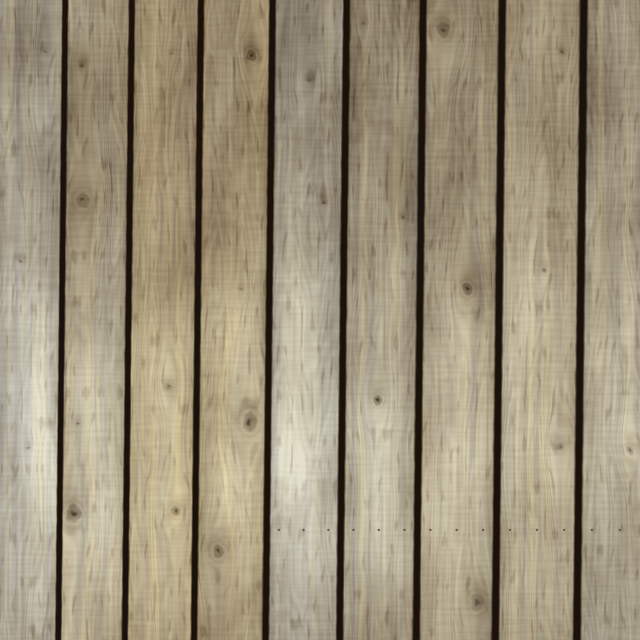
Write a three.js fragment shader that draws this texture.

```glsl
// Weathered timber cladding: nine upright planks that widen to the right,
// parted by dark gaps. Contoured gradient noise makes the grain, which bends
// around scattered knots, under a soft pool of light on the lower half.
varying vec2 vUv;

float hash(vec2 p) {
  return fract(sin(dot(p, vec2(127.1, 311.7))) * 43758.5);
}

vec2 gradient(vec2 cell) {
  float angle = 6.2832 * hash(cell);
  return vec2(cos(angle), sin(angle));
}

// Gradient noise, roughly -0.7 to 0.7
float noise(vec2 p) {
  vec2 i = floor(p), f = fract(p);
  vec2 s = f * f * f * (f * (f * 6.0 - 15.0) + 10.0);
  vec2 e = vec2(0.0, 1.0);
  float low = mix(dot(gradient(i), f), dot(gradient(i + e.yx), f - e.yx), s.x);
  float high = mix(dot(gradient(i + e), f - e), dot(gradient(i + 1.0), f - 1.0), s.x);
  return mix(low, high, s.y);
}

void main() {
  float y = vUv.y;

  // Plank index from the slanted, steadily widening spacing
  float u = vUv.x + 0.011 * (1.0 - y);
  float k = (sqrt(0.00964 + 0.0078 * (u - 0.0015)) - 0.0982) / 0.0039;
  float id = max(floor(k), 0.0);
  float across = k - id;
  float width = 0.1002 + 0.0039 * id;
  float edge = abs(k - max(1.0, floor(k + 0.5))) * width;
  vec2 p = vec2((across - 0.5) * width, y);
  vec2 seed = vec2(id * 17.3, id * 9.7);

  // Knots: bend the grain, add rings, a dark core and a smear above
  float grainX = p.x + 0.004 * noise(vec2(p.x * 9.0, y * 5.0) + seed);
  float stain = 0.0, core = 0.0, rings = 0.0;
  for (int i = 0; i < 4; i++) {
    vec2 slot = vec2(id + 3.0, float(i) + 5.0);
    float size = hash(slot + 31.0);
    float present = step(0.35, hash(slot + 47.0));
    float r = mix(0.004, 0.015, size * size);
    vec2 center = vec2((hash(slot) - 0.5) * 0.62 * width,
                       (float(i) + 0.12 + 0.76 * hash(slot + 13.0)) / 4.0);
    vec2 d = p - center;
    vec2 bend = d / vec2(2.6 * r, 6.0 * r);
    grainX -= present * d.x * 0.85 * exp(-dot(bend, bend));
    d += 0.35 * r * vec2(noise(p * 90.0 + seed), noise(p * 90.0 + seed + 8.0));
    d.y += (1.0 - size) * 0.8 * d.x * (hash(slot + 71.0) - 0.3);
    float q = length(d / vec2(r, r * mix(0.65, 1.3, size)));
    float strength = present * mix(0.45, 1.0, hash(slot + 59.0));
    core += strength * exp(-q * q * 6.0);
    rings += strength * exp(-q * q * 0.9) * (0.5 + 0.5 * cos(q * 10.0));
    vec2 smear = (d - vec2(0.0, r)) / vec2(1.5 * r, 2.0 * r);
    stain += strength * exp(-dot(smear, smear));
  }

  // Grain: arched contours, fibres, blotches and crosswise saw marks
  float figure = noise(vec2(grainX * 22.0, y * 2.6) + seed)
               + 0.25 * noise(vec2(grainX * 60.0, y * 9.0) + seed);
  float contour = sin(figure * 42.0 + grainX * 90.0);
  float streak = noise(vec2(grainX * 75.0, y * 1.5) + seed);
  float fibre = noise(vec2(grainX * 210.0, y * 9.0) + seed);
  float blotch = noise(vec2(p.x * 16.0, y * 7.0) + seed + 40.0);
  float fleck = noise(vec2(grainX * 130.0, y * 28.0) + seed);
  float saw = noise(vec2(p.x * 18.0, y * 190.0) + seed);
  float flame = smoothstep(0.24, 0.29, figure);

  // Light pool, broken into a soft sheen on each board
  float fall = (y - 0.29 - 0.1 * (hash(seed + 2.0) - 0.5)) / 0.29;
  float light = exp(-fall * fall) * (1.0 - 0.4 * smoothstep(0.65, 0.85, vUv.x));
  float bulge = (across - 0.3 - 0.3 * hash(seed + 4.0)) / 0.42;
  float sheen = exp(-bulge * bulge);

  float tone = 0.32 + light * (0.26 + 0.36 * sheen)
             + 0.18 * (hash(seed + 6.0) - 0.5)
             + 0.05 * contour + 0.2 * streak + 0.16 * fibre
             + 0.28 * blotch + 0.1 * saw + 0.1 * flame
             - 0.22 * smoothstep(0.2, 0.5, fleck)
             - 0.25 * exp(-edge / 0.007);
  tone -= 0.28 * stain + 0.4 * rings;

  // Timber colour, each board a little warmer or greyer
  vec3 wood = mix(vec3(0.46, 0.40, 0.31), vec3(0.83, 0.80, 0.70), clamp(tone, -0.6, 1.2));
  float warmth = hash(seed + 9.0) - 0.5 + 0.6 * streak;
  wood *= 1.0 + warmth * vec3(0.05, 0.0, -0.13);
  wood = mix(wood, vec3(0.20, 0.16, 0.11), min(0.85 * core, 0.9));

  // Row of small nail holes
  vec2 nail = vec2((fract(across * 3.0) - 0.5) * width / 3.0, y - 0.172);
  float hole = 1.0 - smoothstep(0.0008, 0.0028, length(nail));
  wood = mix(wood, vec3(0.25, 0.21, 0.14), 0.7 * hole * step(3.5, id));

  // Dark gaps with softly worn edges
  float gap = 0.0044 + 0.0002 * id + 0.0008 * noise(vec2(y * 45.0, id * 5.3));
  wood = mix(vec3(0.10, 0.065, 0.04), wood, smoothstep(gap * 0.6, gap * 1.45, edge));

  gl_FragColor = vec4(wood, 1.0);
}
```
